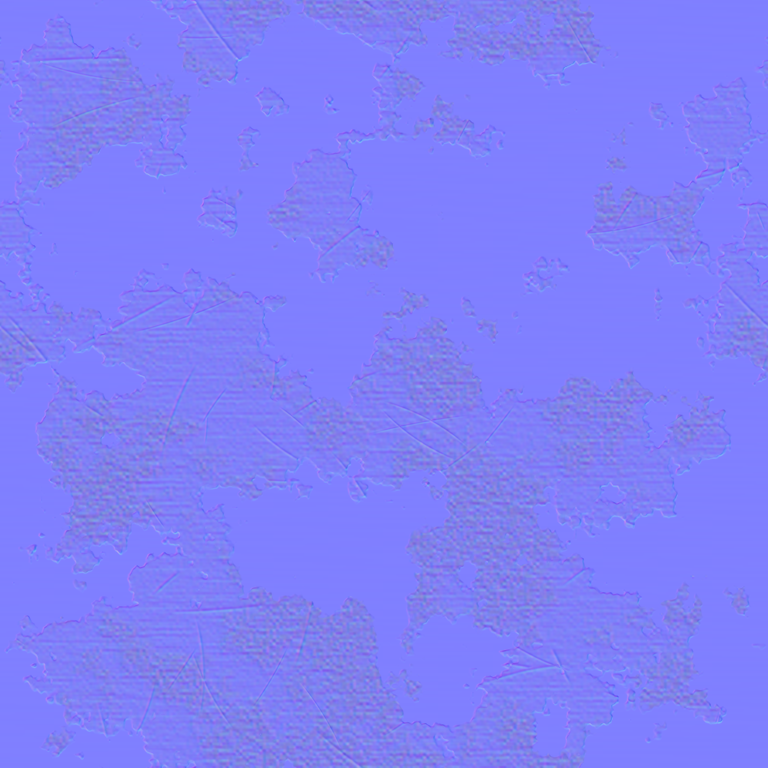
This texture map is drawn by a Shadertoy shader. Its source:

```glsl
// Tangent-space normal map of a smooth coat worn away in ragged patches.
// A tileable height field (crumbled edges, brushed grain, grit, scratches)
// gives the slope; roughness too fine to resolve shortens the normal.

const float TAU = 6.2831853;
const float SAMPLE_STEP = 1.0 / 512.0;   // slope distance in canvas units
const int SCRATCHES = 90;

float hash(vec2 p) {
    vec3 q = fract(p.xyx * vec3(0.1031, 0.1030, 0.0973));
    q += dot(q, q.yzx + 33.33);
    return fract((q.x + q.y) * q.z);
}

// Value noise that repeats once per canvas
float noise(vec2 p, vec2 cells, float seed) {
    vec2 g = p * cells;
    vec2 i = floor(g);
    vec2 f = g - i;
    f = f * f * (3.0 - 2.0 * f);
    vec2 a = mod(i, cells) + seed;
    vec2 b = mod(i + 1.0, cells) + seed;
    return mix(mix(hash(a), hash(vec2(b.x, a.y)), f.x),
               mix(hash(vec2(a.x, b.y)), hash(b), f.x), f.y);
}

float fbm(vec2 p, float cells, int octaves, float gain, float seed) {
    float sum = 0.0, total = 0.0, weight = 1.0;
    for (int i = 0; i < octaves; i++) {
        sum += weight * noise(p, vec2(cells), seed + 17.0 * float(i));
        total += weight;
        weight *= gain;
        cells *= 2.0;
    }
    return sum / total;
}

// Worn area: 0 on the intact coat, 1 where it has peeled off
float wornMask(vec2 p) {
    vec2 c = (p - 0.5) / vec2(0.34, 0.20);
    float bias = 0.07 * exp(-dot(c, c)) - 0.02 * cos(TAU * p.x);
    float wear = fbm(p, 7.0, 6, 0.64, 41.0) + bias;
    return smoothstep(0.51, 0.545, wear);
}

// Parts of the worn area where grit gathers
float gritZone(vec2 p) {
    return smoothstep(0.46, 0.64, fbm(p, 9.0, 5, 0.65, 103.0));
}

// One slightly bent groove with tapering ends
float scratch(vec2 p, float seed) {
    vec2 centre = vec2(hash(vec2(seed, 3.0)), hash(vec2(seed, 8.0)));
    float angle = TAU * hash(vec2(seed, 15.0));
    float reach = mix(0.015, 0.09, hash(vec2(seed, 21.0)));
    float bend = 4.0 * (hash(vec2(seed, 27.0)) - 0.5);
    float width = mix(0.0010, 0.0022, hash(vec2(seed, 34.0)));
    vec2 d = fract(p - centre + 0.5) - 0.5;
    vec2 axis = vec2(cos(angle), sin(angle));
    float along = dot(d, axis);
    float across = dot(d, vec2(-axis.y, axis.x)) + bend * along * along;
    float taper = 1.0 - smoothstep(0.5 * reach, reach, abs(along));
    return width * taper * exp(-across * across / (width * width));
}

float scratches(vec2 p) {
    float depth = 0.0;
    for (int i = 0; i < SCRATCHES; i++) {
        depth = max(depth, scratch(p, float(i) + 1.0));
    }
    return depth;
}

float surfaceHeight(vec2 p) {
    float worn = wornMask(p);

    // Horizontal brush marks, barely showing through the intact coat
    float brushed = noise(p, vec2(14.0, 256.0), 5.0);
    float height = 0.0004 * brushed * mix(0.06, 1.0, worn);

    // Peeled coat with fine grit and scratches in the bare area
    if (worn > 0.0) {
        float grit = noise(p, vec2(230.0), 131.0)
                   + 0.6 * noise(p, vec2(90.0, 200.0), 151.0);
        float relief = mix(0.0003, 0.0009, gritZone(p)) * grit;
        height += worn * (relief - 0.0010 - 0.28 * scratches(p));
    }
    return height;
}

vec3 surfaceNormal(vec2 p, float e) {
    float h = surfaceHeight(p);
    vec2 slope = vec2(surfaceHeight(p + vec2(e, 0.0)) - h,
                      surfaceHeight(p + vec2(0.0, e)) - h) / e;
    return normalize(vec3(-slope, 1.0));
}

// Length lost when a very rough spot is averaged into one normal
float unresolvedRoughness(vec2 p) {
    float speckle = 0.3 + 1.4 * noise(p, vec2(210.0, 256.0), 171.0);
    return wornMask(p) * mix(0.05, 0.17, gritZone(p)) * speckle;
}

void mainImage(out vec4 fragColor, in vec2 fragCoord) {
    vec2 p = fragCoord / iResolution.xy;
    vec3 normal = surfaceNormal(p, SAMPLE_STEP);
    normal *= 1.0 - unresolvedRoughness(p);
    fragColor = vec4(0.5 + 0.5 * normal, 1.0);
}
```
